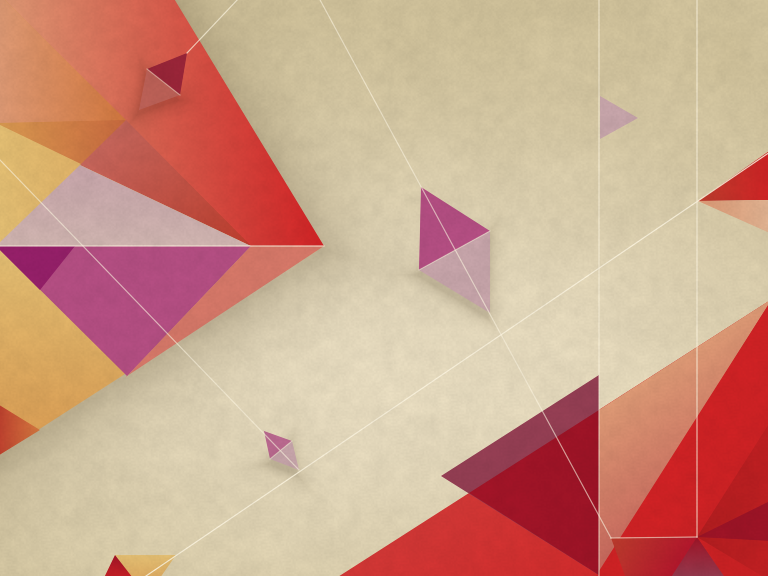
Give the GLSL for this background, as a WebGL 1 fragment shader.

```glsl
precision highp float;
// Geometric paper background: faceted red, violet and amber triangles joined by thin threads on cream.
uniform vec2 u_resolution;

const vec2 SHEET = vec2(768, 576); // canvas extent in design units, y runs down
const vec3 CREAM = vec3(.885, .84, .73);
const vec3 KHAKI = vec3(.8, .745, .595);
const vec3 IVORY = vec3(.97, .94, .86);
const vec3 RED = vec3(.8, .13, .14);
const vec3 BRICK = vec3(.72, .23, .17);
const vec3 CRIMSON = vec3(.6, .075, .145);
const vec3 SALMON = vec3(.82, .46, .4);
const vec3 ROSE = vec3(.76, .39, .35);
const vec3 PEACH = vec3(.85, .59, .45);
const vec3 ORANGE = vec3(.81, .46, .24);
const vec3 AMBER = vec3(.83, .59, .31);
const vec3 YELLOW = vec3(.87, .73, .44);
const vec3 LILAC = vec3(.76, .63, .65);
const vec3 VIOLET = vec3(.69, .3, .5);
const vec3 PURPLE = vec3(.57, .12, .4);
const vec3 PLUM = vec3(.57, .24, .32);

float hash(vec2 p) {
  return fract(sin(dot(p, vec2(127.1, 311.7))) * 43758.5);
}

float noise(vec2 p) {
  vec2 i = floor(p), f = fract(p);
  f *= f * (3. - 2. * f);
  return mix(mix(hash(i), hash(i + vec2(1, 0)), f.x),
             mix(hash(i + vec2(0, 1)), hash(i + 1.), f.x), f.y);
}

float fbm(vec2 p) {
  float sum = 0., amp = .5;
  for (int i = 0; i < 5; i++) {
    sum += amp * noise(p);
    p = p * 2.1 + 7.3;
    amp *= .5;
  }
  return sum;
}

float pixelSize() { return SHEET.y / u_resolution.y; }

// Signed distance from p to the line a-b
float edge(vec2 p, vec2 a, vec2 b) {
  vec2 n = normalize(b - a);
  return n.x * (p.y - a.y) - n.y * (p.x - a.x);
}

// Distance to a triangle of either winding, negative inside
float triangle(vec2 p, vec2 a, vec2 b, vec2 c) {
  float s = sign(edge(c, a, b));
  return -min(min(s * edge(p, a, b), s * edge(p, b, c)), s * edge(p, c, a));
}

// Triangle shaded from colour tip at a to colour base along b-c
void facet(inout vec3 col, vec2 p, vec2 a, vec2 b, vec2 c, vec3 tip, vec3 base) {
  float t = clamp(1. - edge(p, b, c) / edge(a, b, c), 0., 1.);
  float w = .6 * pixelSize();
  col = mix(mix(tip, base, t), col, smoothstep(-w, w, triangle(p, a, b, c)));
}

void thread(inout vec3 col, vec2 p, vec2 a, vec2 b, float strength) {
  vec2 ab = b - a;
  float d = length(p - a - ab * clamp(dot(p - a, ab) / dot(ab, ab), 0., 1.));
  col = mix(col, IVORY, strength * (1. - smoothstep(0., .6 + .6 * pixelSize(), d)));
}

void shadow(inout vec3 col, float d, float reach) {
  col *= 1. - vec3(.15, .16, .18) * exp(-max(d, 0.) / reach);
}

vec3 paper(vec2 p) {
  vec2 q = (p - vec2(410, 380)) / SHEET;
  float fade = smoothstep(.05, .75, length(q * vec2(.75, 1.1)));
  return mix(CREAM, KHAKI, fade) + .035 * (fbm(p * .018) - .5);
}

void leftCluster(inout vec3 col, vec2 p) {
  vec2 l = vec2(-4, 246), m = vec2(251, 246), r = vec2(324, 246);
  vec2 low = vec2(127, 376), peak = vec2(126, 120), notch = vec2(80, 165);
  vec2 foot = vec2(-4, 457), roof = vec2(-4, -9), side = vec2(-4, 123);
  shadow(col, triangle(p - vec2(0, 5), vec2(0, -289), r, foot), 30.);
  facet(col, p, r, vec2(-4, -295), l, RED, PEACH);
  facet(col, p, m, roof, l, BRICK, AMBER);
  facet(col, p, peak, roof, side, ORANGE, PEACH);
  facet(col, p, m, side, l, AMBER, YELLOW);
  facet(col, p, m, peak, notch, BRICK, ROSE);
  facet(col, p, notch, m, l, LILAC, mix(LILAC, CREAM, .3));
  facet(col, p, foot, r, l, AMBER, YELLOW);
  facet(col, p, r, m, low, SALMON, SALMON);
  facet(col, p, vec2(40, 430), vec2(-4, 403), foot, ORANGE, BRICK);
  facet(col, p, low, l, m, VIOLET, VIOLET);
  facet(col, p, vec2(40, 290), l, vec2(75, 246), PURPLE, PURPLE);
  thread(col, p, l, r, .75);
}

void rightCluster(inout vec3 col, vec2 p) {
  vec2 hub = vec2(697, 537), knot = vec2(611, 538), top = vec2(772, 299);
  vec2 corner = vec2(772, 582), sole = vec2(599, 575), fold = vec2(599, 410);
  facet(col, p, corner, vec2(330, 582), top, RED, mix(RED, SALMON, .25));
  facet(col, p, sole, fold, top, ROSE, PEACH);
  facet(col, p, corner, top, vec2(592, 582), RED * .95, RED);
  facet(col, p, hub, vec2(772, 419), corner, RED * .85, RED * .92);
  facet(col, p, hub, vec2(772, 500), vec2(772, 541), CRIMSON, CRIMSON);
  facet(col, p, knot, hub, vec2(645, 630), BRICK, CRIMSON * 1.15);
  facet(col, p, hub, vec2(668, 582), vec2(728, 582), CRIMSON, PLUM);
  // Dark wedge, deeper where it crosses the red slope
  facet(col, p, vec2(441, 476), vec2(599, 375), sole, PLUM, PLUM);
  facet(col, p, vec2(469, 493), fold, sole, CRIMSON * 1.05, CRIMSON);
  // Small fold on the right border
  vec2 nib = vec2(698, 201), end = vec2(772, 200);
  facet(col, p, nib, vec2(772, 149), end, BRICK, RED);
  facet(col, p, nib, end, vec2(772, 234), PEACH, mix(PEACH, CREAM, .4));
  thread(col, p, knot, hub, .6);
}

// Two-sided gem folded along a-b
void gem(inout vec3 col, vec2 p, vec2 head, vec2 a, vec2 b, vec2 tail, vec3 dark, vec3 pale) {
  shadow(col, triangle(p - vec2(-2, 5), tail, a, b), 7.);
  facet(col, p, head, a, b, dark, dark);
  facet(col, p, tail, a, b, pale, pale);
  thread(col, p, a, b, .45);
}

void main() {
  vec2 uv = gl_FragCoord.xy / u_resolution;
  vec2 p = vec2(uv.x, 1. - uv.y) * SHEET;
  vec3 col = paper(p);
  leftCluster(col, p);
  rightCluster(col, p);

  // Floating gems and chips
  gem(col, p, vec2(187, 53), vec2(147, 69), vec2(180, 95), vec2(139, 110), mix(CRIMSON, PLUM, .4), ROSE * .95);
  gem(col, p, vec2(421, 187), vec2(490, 231), vec2(419, 270), vec2(490, 313), VIOLET, LILAC);
  gem(col, p, vec2(264, 431), vec2(292, 441), vec2(270, 459), vec2(299, 470), mix(VIOLET, LILAC, .3), LILAC);
  facet(col, p, vec2(638, 118), vec2(600, 96), vec2(600, 139), LILAC, LILAC);
  facet(col, p, vec2(146, 598), vec2(115, 555), vec2(176, 555), AMBER, YELLOW);
  facet(col, p, vec2(115, 555), vec2(102, 582), vec2(136, 582), CRIMSON, RED);

  // Threads
  thread(col, p, vec2(240, -3), vec2(187, 53), .7);
  thread(col, p, vec2(319, -2), vec2(611, 538), .6);
  thread(col, p, vec2(0, 160), vec2(299, 470), .6);
  thread(col, p, vec2(770, 152), vec2(146, 576), .85);
  thread(col, p, vec2(599, 0), vec2(599, 576), .65);
  thread(col, p, vec2(697, 0), vec2(697, 537), .7);

  // Printed grain
  col *= 1. + .07 * (fbm(p * .09) - .5) + .03 * (noise(p * .6) - .5);
  gl_FragColor = vec4(col, 1);
}
```
